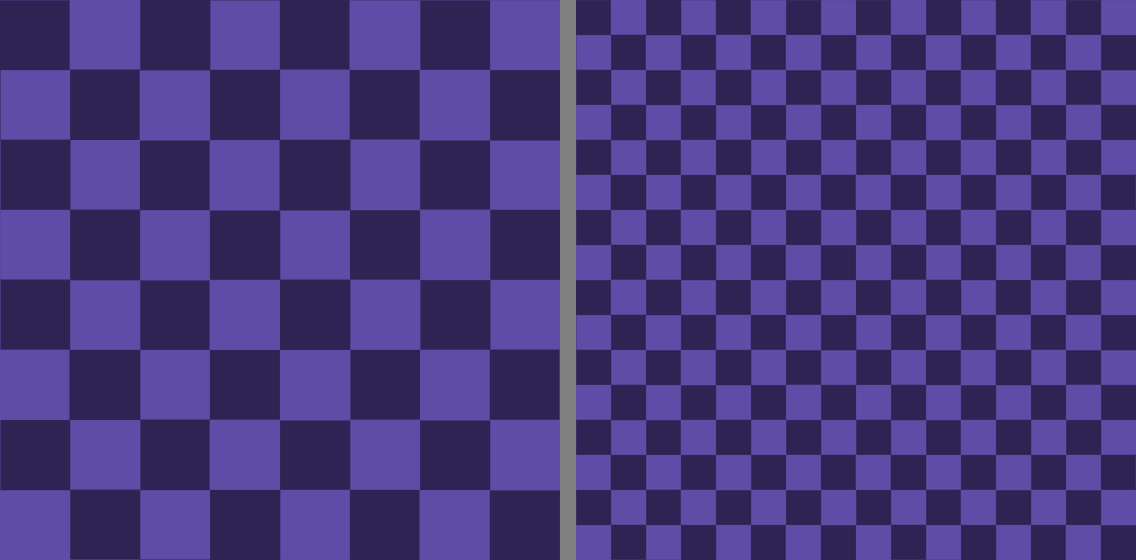
Left: one tile. Right: repeated 2 by 2.
A WebGL 2 fragment shader for this pattern:

```glsl
#version 300 es
precision highp float;

uniform vec2 u_resolution;
out vec4 fragColor;

#define CELLS 8.0
#define EDGE_JITTER 0.008
#define DARK_VIOLET vec3(0.18, 0.14, 0.33)
#define LIGHT_VIOLET vec3(0.37, 0.30, 0.65)

float hash(vec2 p) {
    vec3 q = fract(vec3(p.xyx) * 0.1031);
    q += dot(q, q.yzx + 33.33);
    return fract((q.x + q.y) * q.z);
}

// Square wave from -1 to 1, with a slightly uneven edge in each lane
float squareWave(float position, float lane, float seed, float pixel) {
    float line = floor(position + 0.5);
    vec2 edgeId = mod(vec2(line, lane), CELLS) + seed;
    float shift = (2.0 * hash(edgeId) - 1.0) * EDGE_JITTER;
    float side = clamp((position - line - shift) / (0.5 * pixel), -1.0, 1.0);
    return side * (1.0 - 2.0 * mod(line, 2.0));
}

void main() {
    vec2 grid = gl_FragCoord.xy / u_resolution * CELLS;
    vec2 pixel = CELLS / u_resolution;
    vec2 cell = floor(grid);

    // The product of the two waves alternates the squares
    float columns = squareWave(grid.x, cell.y, 3.0, pixel.x);
    float rows = squareWave(grid.y, cell.x, 41.0, pixel.y);
    float checker = 0.5 + 0.5 * columns * rows;

    fragColor = vec4(mix(DARK_VIOLET, LIGHT_VIOLET, checker), 1.0);
}
```
